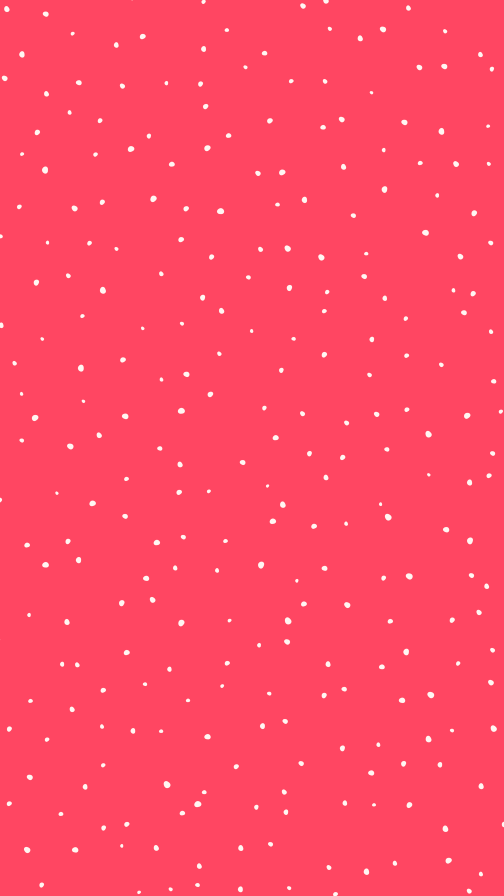
This pattern is drawn by a WebGL 1 fragment shader. Its source:

```glsl
precision highp float;
// Small hand-drawn off-white dots scattered evenly over a coral pink ground.

uniform vec2 u_resolution;

const vec3 CORAL = vec3(1.0, 0.275, 0.384);
const vec3 OFF_WHITE = vec3(1.0, 0.965, 0.95);
const float TAU = 6.2831853;
const float COLUMNS = 12.3;     // cells across the canvas width
const float JITTER = 0.76;      // wander of a dot inside its cell
const float MIN_RADIUS = 0.036; // in cell units
const float MAX_RADIUS = 0.086;

float hash(vec2 p, float seed) {
  vec3 q = fract(vec3(p.xyx) * vec3(0.1031, 0.1030, 0.0973) + seed * 0.137);
  q += dot(q, q.yzx + 33.33);
  return fract((q.x + q.y) * q.z);
}

// Signed distance to a slightly lumpy, oval dot.
float lumpyDot(vec2 p, float radius, float phase) {
  float angle = atan(p.y, p.x);
  float wobble = 0.09 * sin(2.0 * angle + phase)
               + 0.04 * sin(3.0 * angle + phase * 2.3);
  return length(p) - radius * (1.0 + wobble);
}

// Distance to the jittered dot of the cell that holds p; odd rows are staggered.
float scatteredDots(vec2 p) {
  p.x += 0.5 * mod(floor(p.y), 2.0);
  vec2 cell = floor(p);
  vec2 wander = vec2(hash(cell, 1.0), hash(cell, 2.0)) - 0.5;
  vec2 center = 0.5 + JITTER * wander;
  // Averaging two hashes favours medium sizes.
  float size = 0.5 * (hash(cell, 3.0) + hash(cell, 4.0));
  float radius = mix(MIN_RADIUS, MAX_RADIUS, size);
  return lumpyDot(fract(p) - center, radius, TAU * hash(cell, 5.0));
}

void main() {
  float pixel = COLUMNS / u_resolution.x;
  vec2 p = gl_FragCoord.xy * pixel + vec2(20.3, 40.6);
  float cover = 1.0 - smoothstep(-0.65 * pixel, 0.65 * pixel, scatteredDots(p));
  gl_FragColor = vec4(mix(CORAL, OFF_WHITE, cover), 1.0);
}
```
